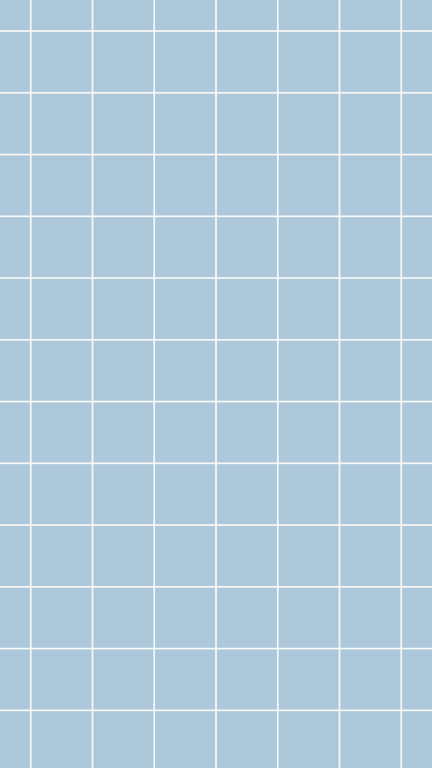
Give the GLSL for this pattern, as a Shadertoy shader.

```glsl
// A plain grid of thin off-white lines on flat powder blue, seven cells across.
// Distance to the nearest line comes from a centred repeat on each axis;
// box-filtered coverage keeps the hairlines even at any canvas size.

#define PITCH 0.14295                        // cell size, in canvas widths
#define LINE_WIDTH 0.0038                    // line thickness, in canvas widths
#define GRID_ORIGIN vec2(0.0, 0.1023)        // a line crossing, from canvas centre
#define GROUND_COLOR vec3(0.682, 0.786, 0.860)
#define LINE_COLOR vec3(0.975, 0.980, 0.965)

// Distance on each axis to the nearest grid line
vec2 gridDistance(vec2 p) {
    vec2 cell = p / PITCH;
    return abs(cell - round(cell)) * PITCH;
}

// Share of a pixel covered by a line on each axis
vec2 lineCoverage(vec2 dist, float pixel) {
    float fullest = min(1.0, LINE_WIDTH / pixel);
    return clamp((0.5 * (LINE_WIDTH + pixel) - dist) / pixel, 0.0, fullest);
}

void mainImage(out vec4 fragColor, in vec2 fragCoord) {
    // Canvas widths, measured from the centre
    float pixel = 1.0 / iResolution.x;
    vec2 p = (fragCoord - 0.5 * iResolution.xy) * pixel;

    // Union of vertical and horizontal lines
    vec2 coverage = lineCoverage(gridDistance(p - GRID_ORIGIN), pixel);
    float grid = 1.0 - (1.0 - coverage.x) * (1.0 - coverage.y);

    fragColor = vec4(mix(GROUND_COLOR, LINE_COLOR, grid), 1.0);
}
```
